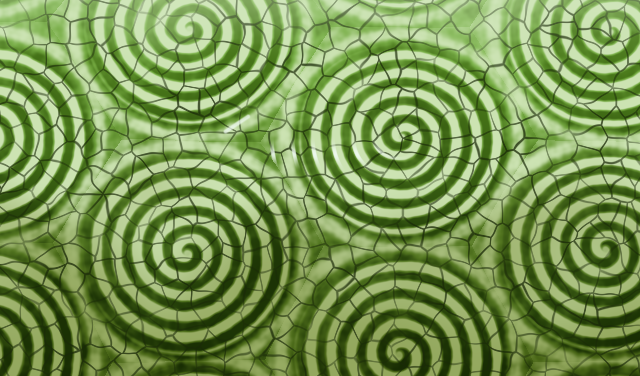
Reproduce this pattern procedurally as a WebGL 2 fragment shader.

```glsl
#version 300 es
precision highp float;

// Green crackle-glazed pottery covered with raised spiral coils.
// A staggered lattice places the spirals; their ridge height picks a glaze tone,
// then warped Voronoi cracks, wet glints and a pale haze are laid on top.

uniform vec2 u_resolution;
out vec4 fragColor;

const float TAU = 6.2831853;
const float PITCH = 0.054;   // distance between spiral turns
const float RADIUS = 0.278;  // size of one spiral

vec2 hash2(vec2 p) {
    vec3 q = fract(vec3(p.xyx) * vec3(0.1031, 0.1030, 0.0973));
    q += dot(q, q.yzx + 33.33);
    return fract((q.xx + q.yz) * q.zy);
}

float gradientDot(vec2 cell, vec2 offset) {
    float angle = TAU * hash2(cell + 40.0).x;
    return dot(vec2(cos(angle), sin(angle)), offset);
}

float gradientNoise(vec2 p) {
    vec2 i = floor(p), f = fract(p);
    vec2 u = f * f * f * (f * (f * 6.0 - 15.0) + 10.0);
    vec2 e = vec2(0.0, 1.0);
    return mix(mix(gradientDot(i, f), gradientDot(i + e.yx, f - e.yx), u.x),
               mix(gradientDot(i + e, f - e), gradientDot(i + 1.0, f - 1.0), u.x), u.y);
}

// Offset from the nearest spiral centre (xy) and that spiral's random turn (z)
vec3 nearestSpiral(vec2 p) {
    vec3 nearest = vec3(9.0);
    float column = round((p.x + 0.05) / 0.555);
    for (int i = -1; i <= 1; i++) {
        float c = column + float(i);
        float base = 0.06 + 0.27 * mod(c, 2.0);
        float row = round((p.y - base) / 0.585);
        for (int j = -1; j <= 1; j++) {
            float r = row + float(j);
            vec2 jitter = hash2(vec2(c, r) + 11.0);
            vec2 centre = vec2(0.555 * c - 0.05, base + 0.585 * r) + 0.02 * (jitter - 0.5);
            vec2 offset = (p - centre) * vec2(1.0, 1.0 + 0.14 * p.y);
            if (length(offset) < length(nearest.xy)) nearest = vec3(offset, jitter.x);
        }
    }
    return nearest;
}

// Distance to the closest Voronoi border, in cells
float crackDistance(vec2 p) {
    vec2 cell = floor(p), f = fract(p), nearest = vec2(9.0);
    for (int k = 0; k < 9; k++) {
        vec2 g = vec2(k % 3 - 1, k / 3 - 1);
        vec2 site = g + hash2(cell + g + 70.0) - f;
        if (dot(site, site) < dot(nearest, nearest)) nearest = site;
    }
    float border = 9.0;
    for (int k = 0; k < 25; k++) {
        vec2 g = vec2(k % 5 - 2, k / 5 - 2);
        vec2 site = g + hash2(cell + g + 70.0) - f;
        vec2 across = site - nearest;
        if (dot(across, across) > 1e-4)
            border = min(border, dot(0.5 * (site + nearest), normalize(across)));
    }
    return border;
}

float segmentDistance(vec2 p, vec2 a, vec2 b) {
    vec2 pa = p - a, ba = b - a;
    return length(pa - ba * clamp(dot(pa, ba) / dot(ba, ba), 0.0, 1.0));
}

void main() {
    float pixel = 1.0 / u_resolution.y;
    vec2 p = gl_FragCoord.xy * pixel;
    float cloud = gradientNoise(p * 3.5);
    float mottle = gradientNoise(p * 22.0) + 0.5 * gradientNoise(p * 55.0);

    // Spiral relief
    vec2 wobble = 0.006 * vec2(gradientNoise(p * 7.0), gradientNoise(p * 7.0 + 31.0));
    vec3 spiral = nearestSpiral(p + wobble);
    float r = length(spiral.xy);
    float turns = r / PITCH + atan(spiral.y, spiral.x) / TAU + 0.3 * spiral.z;
    float height = 0.5 + 0.5 * cos(TAU * turns);
    float coil = smoothstep(0.08, 0.88, height + 0.12 * mottle);
    coil = mix(0.8, coil, smoothstep(0.004, 0.018, r));

    // Raised webs between the spirals
    float beyond = r - RADIUS;
    float web = 0.12 + 0.68 * smoothstep(0.0, 0.028, beyond)
              - 0.38 * smoothstep(0.038, 0.062, beyond) + 0.2 * mottle;
    float tone = mix(coil, web, smoothstep(-0.012, 0.004, beyond));

    // Pooled glaze is deeper on the lower right of each spiral
    float shadowSide = dot(spiral.xy, vec2(0.8, -0.6)) / RADIUS;
    tone += (1.0 - tone) * (0.13 - 0.16 * shadowSide + 0.22 * mottle);
    tone = clamp(tone, 0.0, 1.0);

    // Three glaze tones, darker and more olive toward the bottom
    float lit = smoothstep(-0.05, 1.0, p.y + 0.25 * cloud);
    vec3 poolGreen = mix(vec3(0.09, 0.17, 0.01), vec3(0.29, 0.48, 0.10), lit);
    vec3 leafGreen = mix(vec3(0.28, 0.39, 0.08), vec3(0.47, 0.69, 0.27), lit);
    vec3 creamRidge = mix(vec3(0.58, 0.66, 0.37), vec3(0.80, 0.89, 0.70), smoothstep(0.0, 0.65, lit));
    vec3 color = mix(poolGreen, leafGreen, smoothstep(0.0, 0.5, tone));
    color = mix(color, creamRidge, smoothstep(0.4, 0.95, tone));

    // Fine crackle of varying strength
    vec2 warp = 0.25 * vec2(gradientNoise(p * 18.0), gradientNoise(p * 18.0 + 9.0));
    float crack = crackDistance(p * 17.0 + warp) / 17.0;
    float line = 1.0 - smoothstep(0.0006, 0.0012 + 1.1 * pixel, crack);
    line *= 0.55 + 0.5 * gradientNoise(p * 9.0 + 5.0);
    color = mix(color, vec3(0.10, 0.16, 0.03), clamp(line, 0.0, 0.75));

    // Wet glints on the ridge flanks, and the haze at the top rim
    float band = exp(-pow((p.y - 0.59) / 0.024, 2.0))
               * smoothstep(0.66, 0.74, p.x) * (1.0 - smoothstep(0.95, 1.12, p.x));
    float glint = band * smoothstep(0.7, 0.98, cos(TAU * (turns - 0.15)));
    float streak = segmentDistance(p, vec2(0.60, 0.65), vec2(0.66, 0.69));
    glint = max(glint, 0.8 * (1.0 - smoothstep(0.002, 0.008, streak)));
    color = mix(color, vec3(0.94, 0.98, 0.95), 0.9 * glint);
    float haze = 0.4 * smoothstep(0.82, 1.05, p.y + 0.1 * cloud);
    color = mix(color, vec3(0.84, 0.92, 0.78), haze);

    fragColor = vec4(color, 1.0);
}
```
